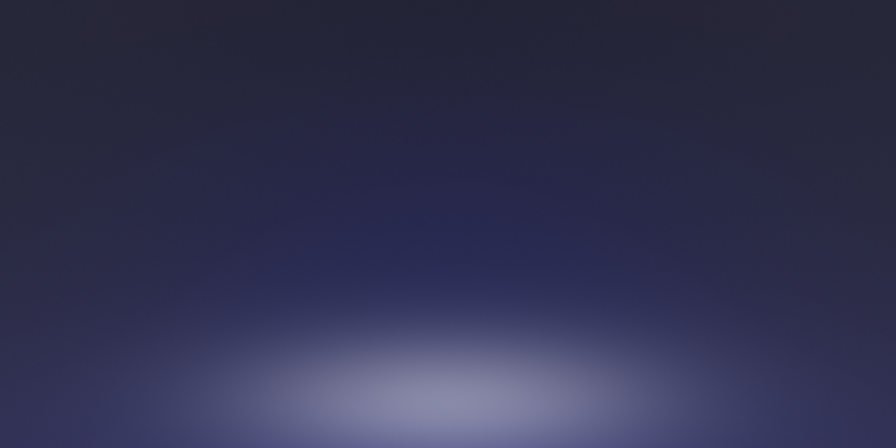
Give the GLSL for this background, as a Shadertoy shader.

```glsl
// Dusky indigo backdrop with a soft pale elliptical glow near the bottom edge.

#define GLOW_CENTER vec2(0.5, 0.105)
#define GLOW_RADIUS vec2(0.23, 0.144)
#define GLOW_COLOR  vec3(0.325, 0.325, 0.235)
#define CORE_WIDTH  0.36
#define GRAIN       0.004

// Three-stop vertical gradient: bottom, middle, top
vec3 verticalRamp(vec3 bottom, vec3 middle, vec3 top, float y) {
    vec3 lower = mix(bottom, middle, smoothstep(-0.1, 0.55, y));
    return mix(lower, top, smoothstep(0.4, 1.0, y));
}

// Gaussian falloff, equal to 1 at the origin
float softFalloff(vec2 offset) {
    return exp(-dot(offset, offset));
}

float hash(vec2 p) {
    return fract(sin(dot(p, vec2(127.1, 311.7))) * 43758.5);
}

void mainImage(out vec4 fragColor, in vec2 fragCoord) {
    vec2 uv = fragCoord / iResolution.xy;

    // Blue central column blending into greyer sides
    vec3 core = verticalRamp(vec3(0.225, 0.23, 0.46),
                             vec3(0.155, 0.16, 0.31),
                             vec3(0.14, 0.14, 0.215), uv.y);
    vec3 side = verticalRamp(vec3(0.19, 0.19, 0.325),
                             vec3(0.165, 0.167, 0.25),
                             vec3(0.15, 0.155, 0.22), uv.y);
    float coreAmount = softFalloff(vec2((uv.x - 0.5) / CORE_WIDTH, 0.0));
    vec3 color = mix(side, core, coreAmount);

    // Pale elliptical glow
    color += GLOW_COLOR * softFalloff((uv - GLOW_CENTER) / GLOW_RADIUS);

    // Fine grain to hide banding
    color += GRAIN * (hash(floor(uv * vec2(512.0, 256.0))) - 0.5);

    fragColor = vec4(color, 1.0);
}
```
